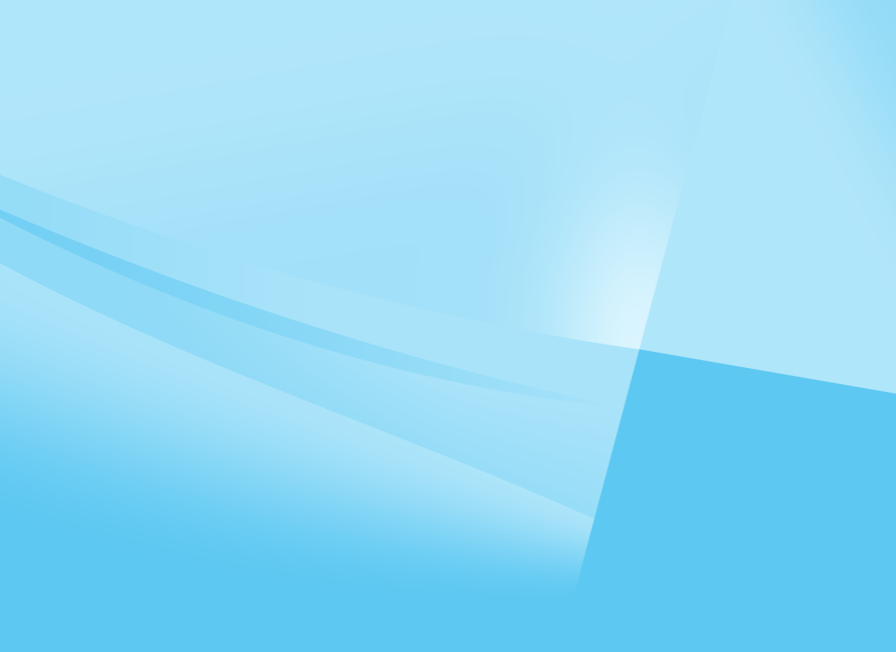
Write a Shadertoy shader that draws this background.

```glsl
// Pale blue backdrop: sweeping ribbons at the left, cut by a slanted seam with
// a flat blue panel and a soft glow at the corner where they meet.
// Each region yields a scalar tone: 0 is deep blue, 1 is pale, above 1 nears white.

// Antialiased step: 0 where d is negative, 1 where it is positive.
float edge(float d) {
    float blur = 0.8 / iResolution.y;
    return smoothstep(-blur, blur, d);
}

// Upper left sheet, with the glow leaning on the seam.
float skyTone(vec2 p) {
    float shade = smoothstep(0.05, 0.4, p.y + 0.25 * p.x - 0.1);
    vec2 g = (p - vec2(0.7135, 0.53)) / vec2(0.098, 0.26);
    return 1.0 - 0.17 * shade + 0.68 * exp(-dot(g, g));
}

// Upper right sheet, deeper towards its far corner.
float cornerTone(vec2 p) {
    return 1.0 - 0.35 * smoothstep(0.0, 0.17, p.x - 0.83 - 0.375 * p.y);
}

// Lower left sheet: upper band, dark ribbon, lower band, then a fade to blue.
float waveTone(vec2 p) {
    float x = p.x;
    float ribbonTop = 0.3214 + x * (0.5884 - 0.2189 * x);
    float ribbonLow = max(ribbonTop, 0.3339 + x * (0.7034 - 0.4081 * x));
    float bandLow = 0.4036 + x * (0.7365 + x * (0.398 * x - 0.4821));

    float tone = mix(0.66, 0.91, smoothstep(-0.05, 0.4, x));
    float ribbon = mix(0.25, 0.9, pow(min(x / 0.69, 1.0), 1.2));
    tone = mix(tone, ribbon, edge(p.y - ribbonTop));

    float depth = clamp((p.y - ribbonLow) / (bandLow - ribbonLow), 0.0, 1.0);
    float band = mix(0.6, 0.92, smoothstep(0.1, 0.55, x) * (1.0 - 0.7 * depth));
    tone = mix(tone, band, edge(p.y - ribbonLow));

    float fadeEnd = 0.8 + x * (0.45 - 0.39 * x);
    float fade = smoothstep(0.42 + 0.55 * x, fadeEnd, p.y);
    return mix(tone, (0.9 + 0.1 * x) * (1.0 - fade), edge(p.y - bandLow));
}

void mainImage(out vec4 fragColor, in vec2 fragCoord) {
    // Canvas units, with y running downwards from the top.
    vec2 p = fragCoord / iResolution.xy;
    p.y = 1.0 - p.y;

    // Left of the seam
    float crest = 0.268 + p.x * (0.556 - 0.2532 * p.x);
    float left = mix(skyTone(p), waveTone(p), edge(p.y - crest));

    // Right of the seam
    float panelTop = 0.5357 + 0.2373 * (p.x - 0.7135);
    float right = mix(cornerTone(p), 0.0, edge(p.y - panelTop));

    float seam = 0.7135 - 0.1932 * (p.y - 0.5357);
    float tone = mix(left, right, edge(p.x - seam));

    vec3 deepBlue = vec3(0.365, 0.784, 0.949);
    vec3 paleBlue = vec3(0.69, 0.9, 0.98);
    fragColor = vec4(mix(deepBlue, paleBlue, tone), 1.0);
}
```
